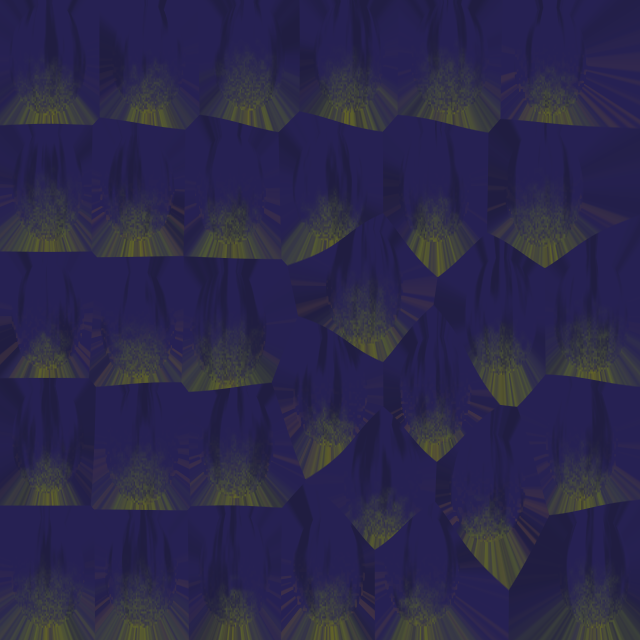
Give the GLSL for this pattern, as a Shadertoy shader.

```glsl
const vec3 NAVY = vec3(0.15, 0.13, 0.325);
const vec3 FOLD = vec3(0.125, 0.115, 0.255);
const vec3 MOSS = vec3(0.29, 0.33, 0.22);
const vec3 GOLD = vec3(0.42, 0.41, 0.13);
const vec3 MAUVE = vec3(0.31, 0.23, 0.25);
const int ROWS = 5;

float hash(vec2 p) {
    return fract(sin(dot(p, vec2(127.1, 311.7))) * 43758.5);
}

float noise(vec2 p) {
    vec2 i = floor(p), f = fract(p);
    f = f * f * (3.0 - 2.0 * f);
    float low = mix(hash(i), hash(i + vec2(1, 0)), f.x);
    float high = mix(hash(i + vec2(0, 1)), hash(i + vec2(1, 1)), f.x);
    return mix(low, high, f.y);
}

float fbm(vec2 p) {
    float sum = 0.0, gain = 0.55;
    for (int i = 0; i < 3; i++) {
        sum += gain * noise(p);
        p = p * 2.03 + 7.3;
        gain *= 0.5;
    }
    return sum;
}

int petalsInRow(int row) {
    return row == 3 ? 8 : 6;
}

// Petal centre: even rows, with gaps and a zigzag crowding the middle
vec2 petalCentre(int row, int col) {
    float i = float(col);
    float x = 0.075, y = 0.094 + 0.1995 * float(row);
    if (row == 0) {
        x += 0.157 * i;
    } else if (row == 1) {
        x += 0.135 * i + 0.004 * i * i;
    } else if (row == 2) {
        x += 0.141 * i + 0.072 * (step(3.0, i) + step(4.0, i));
        y += col == 3 ? -0.042 : 0.012 * min(i, 2.0) * step(i, 2.5);
    } else if (row == 3) {
        x += 0.147 * i - 0.065 * clamp(i - 3.0, 0.0, 3.0);
        if (col > 2 && col < 7) y += col % 2 == 1 ? -0.08 : 0.065;
    } else {
        x += 0.146 * i + 0.124 * step(5.0, i);
    }
    float lift = hash(vec2(col, row) + 3.7) - 0.5;
    return vec2(x, 1.0 - y + 0.012 * lift);
}

vec2 petalRadius(vec2 id) {
    return vec2(0.060, 0.089) * (0.95 + 0.1 * vec2(hash(id + 1.3), hash(id + 8.1)));
}

// Radial distance to an ellipse, negative inside
float ellipseDistance(vec2 p, vec2 radius) {
    float k = max(length(p / radius), 0.001);
    return length(p) * (1.0 - 1.0 / k);
}

// Petal surface; points outside take the rim colour, which smears into rays
vec3 petalColour(vec2 p, vec2 id) {
    vec2 q = p / petalRadius(id);
    q /= max(length(q), 1.0);
    vec2 seed = id * 13.7;
    float rim = smoothstep(0.8, 1.0, length(q));

    // Long folds following the curve of the petal
    float across = q.x / sqrt(1.15 - 0.8 * q.y * q.y);
    float folds = fbm(vec2(across * 4.5, q.y * 0.9) + seed);
    vec3 colour = mix(FOLD, NAVY, smoothstep(0.25, 0.5, folds));

    // Speckled moss spreading from the base
    float speck = noise(q * 28.0 + seed);
    float patches = noise(q * 7.0 + seed + 5.0);
    float base = length(q + vec2(0.0, 1.0)) + 0.35 * (patches - 0.5);
    float reach = mix(0.9, 1.4, hash(id + 2.9));
    float moss = 1.0 - smoothstep(0.25, reach, base);
    moss *= mix(0.35, 1.1, speck) * mix(0.75, 1.0, rim);
    float gold = (1.0 - smoothstep(0.0, 0.8, base)) * mix(0.2, 1.0, patches);
    gold *= mix(0.55, 1.0, rim);

    // Warm flecks along the lower sides
    float fleck = smoothstep(0.45, 0.85, noise(q * 19.0 + seed + 40.0));
    float sides = 1.0 - smoothstep(-0.5, 0.45, q.y);
    float warm = fleck * sides * mix(0.25, 1.0, rim) * hash(id + 6.2);

    colour = mix(colour, MAUVE, 0.65 * warm);
    return mix(colour, mix(MOSS, GOLD, gold), clamp(moss, 0.0, 1.0));
}

void mainImage(out vec4 fragColor, in vec2 fragCoord) {
    vec2 uv = fragCoord / iResolution.xy;
    float pixel = 1.0 / iResolution.y;

    // Nearest two petals
    float nearest = 10.0, second = 10.0;
    vec2 nearId = vec2(0), secondId = vec2(0);
    for (int row = 0; row < ROWS; row++) {
        for (int col = 0; col < petalsInRow(row); col++) {
            vec2 id = vec2(col, row);
            float d = ellipseDistance(uv - petalCentre(row, col), petalRadius(id));
            if (d < nearest) {
                second = nearest; secondId = nearId;
                nearest = d; nearId = id;
            } else if (d < second) {
                second = d; secondId = id;
            }
        }
    }

    // Smooth seam between neighbouring cells
    vec3 colour = petalColour(uv - petalCentre(int(nearId.y), int(nearId.x)), nearId);
    vec3 other = petalColour(uv - petalCentre(int(secondId.y), int(secondId.x)), secondId);
    float seam = clamp(0.5 + 0.5 * (second - nearest) / pixel, 0.0, 1.0);
    fragColor = vec4(mix(other, colour, seam), 1.0);
}
```
